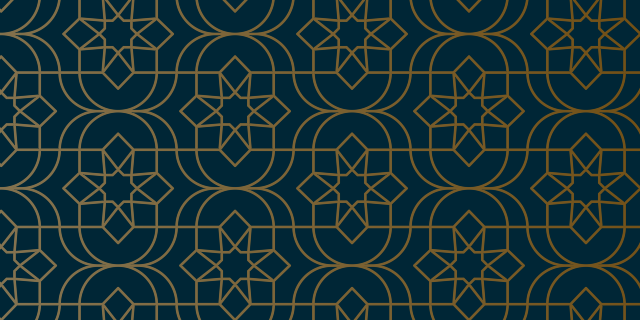
Reproduce this pattern procedurally as a Shadertoy shader.

```glsl
// Interlaced gold arches and eight-pointed stars in offset rows on deep teal.

float segment(vec2 p, vec2 a, vec2 b) {
    vec2 pa = p - a, ba = b - a;
    return length(pa - ba * clamp(dot(pa, ba) / dot(ba, ba), 0.0, 1.0));
}

// Upper arch of unit radius springing from y = 1, with a flat crown
float arch(vec2 q, float halfFlat) {
    vec2 r = vec2(max(q.x - halfFlat, 0.0), q.y - 1.0);
    return r.y > 0.0 ? abs(length(r) - 1.0) : 1e3;
}

// Star with four kites, folded into one eighth
float star(vec2 q) {
    vec2 s = q.x > q.y ? q.yx : q;
    vec2 shoulder = vec2(0.4, 1.0);
    vec2 tip = vec2(0.0, 0.488);
    vec2 notch = vec2(0.143, 0.345);
    vec2 corner = vec2(0.345);
    float d = segment(s, vec2(0.0, 1.415), shoulder);
    d = min(d, segment(s, shoulder, tip));
    d = min(d, segment(s, tip, notch));
    d = min(d, segment(s, notch, corner));
    d = min(d, segment(s, corner, shoulder));
    return min(d, segment(s, shoulder, vec2(1.0)));
}

// One motif: star, inner and outer arches, and the rail between stars
float motif(vec2 p, vec2 period) {
    vec2 q = abs(p - period * round(p / period));
    float d = min(star(q), arch(q, 0.0));
    d = min(d, arch(q, period.x * 0.25 - 1.0));
    return min(d, segment(q, vec2(1.0), vec2(period.x * 0.5 - 0.4, 1.0)));
}

void mainImage(out vec4 fragColor, in vec2 fragCoord) {
    vec2 uv = fragCoord / iResolution.xy;
    float pixel = 8.29 / iResolution.y;
    vec2 p = fragCoord * pixel - vec2(3.06, 3.41);

    // Two grids, the second shifted by half a period
    vec2 period = vec2(6.06, 4.0);
    float d = min(motif(p, period), motif(p - 0.5 * period, period));
    float line = 1.0 - smoothstep(-0.6 * pixel, 0.6 * pixel, d - 0.034);

    // Gold warms towards the upper right
    float warmth = clamp(uv.x * 0.9 + uv.y * 0.1, 0.0, 1.0);
    vec3 gold = mix(vec3(0.52, 0.455, 0.32), vec3(0.445, 0.31, 0.08), warmth);
    fragColor = vec4(mix(vec3(0.0, 0.15, 0.21), gold, line), 1.0);
}
```
